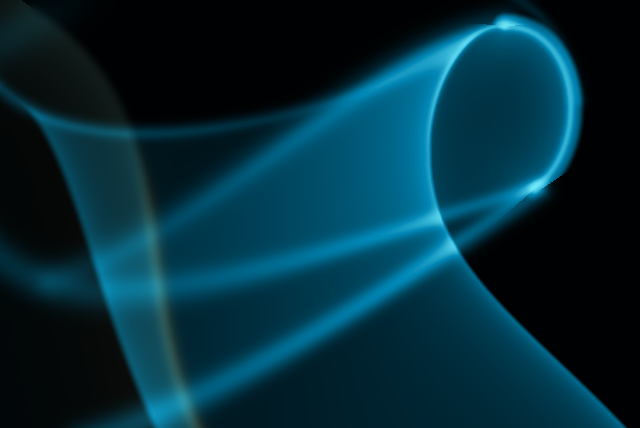
Reproduce this background procedurally as a Shadertoy shader.

```glsl
const int SEGMENTS = 24;
const float EDGE = 0.006;         // crisp sheet borders
const float FOLD = 0.025;         // blurred folds between layers
const float RIM_WIDTH = 0.027;    // band outside the loop
const float LOOP_LEVEL = 0.24;
const float GAP_LEVEL = 0.10;
const vec3 BASE_TINT = vec3(0.0, 0.745, 1.0);
const vec3 HOT_TINT = vec3(1.6, 0.65, 0.0);
const vec3 VEIL_TINT = vec3(0.16, 0.10, 0.02);
const vec3 DARK = vec3(0.0, 0.005, 0.008);

vec2 bezier(vec2 a, vec2 b, vec2 c, vec2 d, float t) {
    float s = 1.0 - t;
    return s * s * s * a + 3.0 * s * s * t * b + 3.0 * s * t * t * c + t * t * t * d;
}

// Signed distance to a cubic curve, positive on the left of its travel
float curve(vec2 p, vec2 a, vec2 b, vec2 c, vec2 d) {
    float best = 1e5, side = 1.0;
    vec2 start = a;
    for (int i = 1; i <= SEGMENTS; i++) {
        vec2 end = bezier(a, b, c, d, float(i) / float(SEGMENTS));
        vec2 along = end - start, q = p - start;
        vec2 gap = q - along * clamp(dot(q, along) / dot(along, along), 0.0, 1.0);
        float dist = dot(gap, gap);
        if (dist < best) {
            best = dist;
            side = along.x * q.y - along.y * q.x < 0.0 ? -1.0 : 1.0;
        }
        start = end;
    }
    return side * sqrt(best);
}

float above(float d, float soft) { return smoothstep(-soft, soft, d); }
float streak(float d, float width) { return exp(-d * d / (width * width)); }
float falloff(float d, float reach) { return exp(-abs(d) / reach); }

void mainImage(out vec4 fragColor, in vec2 fragCoord) {
    vec2 p = fragCoord / iResolution.y;

    // Loop and front edge of the sheet
    float loopLeft = curve(p, vec2(1.18, 0.94), vec2(1.085, 0.945), vec2(1.0, 0.785), vec2(1.006, 0.648));
    float hem = curve(p, vec2(1.006, 0.648), vec2(1.0, 0.365), vec2(1.26, 0.229), vec2(1.504, -0.045));
    float front = abs(loopLeft) < abs(hem) ? loopLeft : hem;
    float loopRight = curve(p, vec2(1.18, 0.94), vec2(1.348, 0.941), vec2(1.39, 0.668), vec2(1.25, 0.559));
    float outerArc = curve(p, vec2(1.2, 1.01), vec2(1.28, 0.96), vec2(1.338, 0.883), vec2(1.355, 0.766));

    // Folds running across the sheet
    float crest = curve(p, vec2(0.117, 0.346), vec2(0.508, 0.492), vec2(0.879, 0.902), vec2(1.18, 0.945));
    float thread = curve(p, vec2(-0.02, 0.814), vec2(0.166, 0.613), vec2(0.605, 0.678), vec2(1.055, 0.867));
    float middle = curve(p, vec2(-0.04, 0.434), vec2(0.195, 0.19), vec2(0.605, 0.365), vec2(1.25, 0.559));
    float lower = curve(p, vec2(0.195, -0.035), vec2(0.566, 0.086), vec2(0.938, 0.34), vec2(1.26, 0.555));

    // Falling band on the left
    float bandLeft = curve(p, vec2(-0.02, 0.814), vec2(0.176, 0.727), vec2(0.19, 0.355), vec2(0.371, -0.016));
    float bandRight = curve(p, vec2(0.078, 0.98), vec2(0.449, 0.746), vec2(0.293, 0.355), vec2(0.469, -0.016));

    // Region masks
    float overLower = above(lower, FOLD);
    float overCrest = above(crest, FOLD);
    float underThread = above(-thread, 0.012);
    float insideBand = above(bandLeft, 0.012);
    float sheet = above(-front, EDGE) * max(above(-loopRight, EDGE), above(-lower, FOLD));
    float loopArea = above(front, EDGE) * above(-loopRight, EDGE) * above(lower, 0.015);
    float rightward = smoothstep(0.2, 1.05, p.x);

    // Sheet body, layer by layer
    float body = mix(mix(0.09, 0.17, rightward), mix(0.14, 0.34, rightward), overLower);
    body = mix(body, mix(0.23, 0.44, rightward), above(middle, FOLD));
    body = mix(body, GAP_LEVEL * underThread, overCrest);
    body *= mix(0.15, 1.0, insideBand);
    body += (1.0 - overCrest) * (0.22 * falloff(front, 0.12) + 0.22 * falloff(front, 0.018));
    float light = body * sheet;

    // Loop interior, bright line and outer rim
    float interior = LOOP_LEVEL + 0.3 * falloff(loopRight, 0.06) + 0.1 * falloff(front, 0.04);
    interior *= mix(0.5, 1.0, above(middle, 0.015));
    light += interior * loopArea;
    float rim = above(loopRight, EDGE) * smoothstep(RIM_WIDTH + 0.008, RIM_WIDTH - 0.01, loopRight);
    light += 0.48 * rim * above(lower, 0.03);
    light += 0.36 * streak(loopRight, 0.012);
    light += 0.22 * streak(loopLeft, 0.009) * smoothstep(0.6, 0.9, p.y);
    light += 0.14 * streak(outerArc, 0.014);

    // Fold highlights
    float visible = max(sheet, loopArea);
    light += mix(0.14, 0.26, rightward) * streak(crest, 0.036) * above(-front, 0.01);
    light += 0.22 * streak(thread, 0.017) * above(-front, 0.01) * (1.0 - 0.6 * rightward);
    light += mix(0.2, 0.3, rightward) * streak(middle, mix(0.042, 0.02, rightward)) * visible;
    light += mix(0.3, 0.4, rightward) * streak(lower, mix(0.04, 0.025, rightward));

    // Band glow, its veil and a faint wisp in the corner
    float veil = above(-bandRight, 0.018) * falloff(bandRight, 0.16);
    float bandFill = veil * insideBand * underThread;
    light += bandFill * 0.16 + 0.26 * insideBand * falloff(bandLeft, 0.045) * underThread;
    light += 0.09 * veil * (1.0 - underThread);
    light += 0.1 * streak(dot(p - vec2(0.1, 0.95), normalize(vec2(-0.5, 1.0))), 0.05) * smoothstep(0.3, 0.0, p.x);

    // Tone: deep cyan rising to pale blue
    light = 1.0 - pow(1.0 + pow(max(light, 0.0), 6.0), -1.0 / 6.0) * 1.0 < 0.02 ? light : light * pow(1.0 + pow(light, 6.0), -1.0 / 6.0);
    vec3 color = DARK + BASE_TINT * light + HOT_TINT * max(light - 0.7, 0.0);
    color += VEIL_TINT * (veil * 0.45 + 0.8 * streak(bandRight, 0.02) * smoothstep(0.75, 0.4, p.y));
    fragColor = vec4(clamp(color, 0.0, 1.0), 1.0);
}
```
